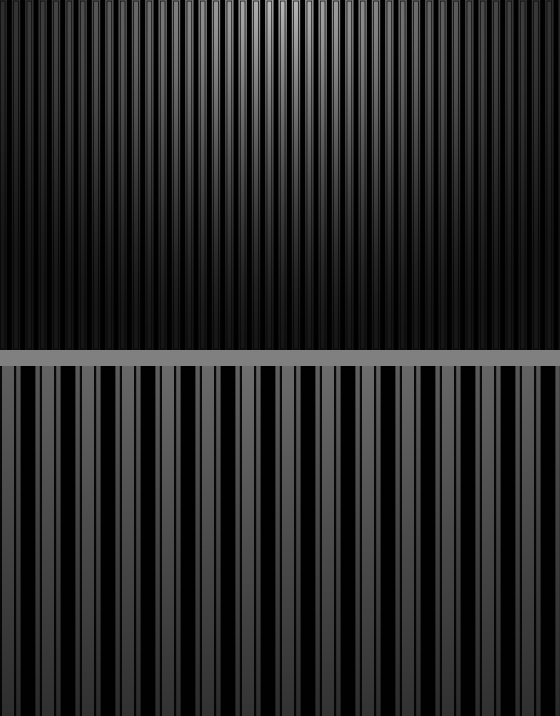
Top, the full canvas; bottom, a detail of the centre.
This texture is drawn by a Shadertoy shader. Its source:

```glsl
// Dark ribbed metal: 42 vertical bars, each with a grooved inner panel, over black.
// Box-filtered rectangles give the bars smooth edges; a radial glow from the top
// centre lights them, with a faint hash variation from bar to bar.

const float REPEATS = 42.0;          // bars across, one row down
const float BAR_CENTER = 0.2;        // all sizes below are in bar spacings
const float BAR_HALF = 0.315;
const float PANEL_HALF = 0.205;
const float GROOVE = 0.055;
const float END_INSET = 0.05;
const vec3 GAP_COLOR = vec3(0.004);
const vec3 METAL_TINT = vec3(1.0);

float hash(float n) {
    return fract(sin(n * 127.1) * 43758.5453);
}

// Share of a pixel of the given width at x that lies between lo and hi
float span(float x, float lo, float hi, float pixel) {
    float overlap = min(hi, x + 0.5 * pixel) - max(lo, x - 0.5 * pixel);
    return clamp(overlap / pixel, 0.0, 1.0);
}

// Filtered rectangle, centred in x and inset from both ends in y
float panel(vec2 p, float halfWidth, float inset, float height, float pixel) {
    return span(p.x, -halfWidth, halfWidth, pixel)
         * span(p.y, inset, height - inset, pixel);
}

// Brightness of the metal; uv runs from 0 to 1 over the canvas
float glow(vec2 uv) {
    float d = length(vec2((uv.x - 0.5) * 1.4, 1.0 - uv.y));
    return 0.085 + 0.635 * pow(max(1.0 - d, 0.0), 1.6);
}

void mainImage(out vec4 fragColor, in vec2 fragCoord) {
    vec2 uv = fragCoord / iResolution.xy;
    float pixel = REPEATS / iResolution.x;
    float height = iResolution.y * pixel;

    // Local position inside one bar
    float column = fragCoord.x * pixel - BAR_CENTER + 0.5;
    vec2 p = vec2(fract(column) - 0.5, fragCoord.y * pixel);

    // Bar body and the dark groove framing its panel
    float bar = panel(p, BAR_HALF, 0.0, height, pixel);
    float outer = panel(p, PANEL_HALF, END_INSET, height, pixel);
    float inner = panel(p, PANEL_HALF - GROOVE, END_INSET + GROOVE, height, pixel);
    float groove = outer - inner;

    // Slightly darker lips and subtle variation between bars
    float shade = mix(0.92, 1.03, inner);
    shade *= 0.98 + 0.04 * hash(floor(column));
    vec3 metal = METAL_TINT * glow(uv) * shade;

    vec3 color = mix(GAP_COLOR, metal, bar);
    color = mix(color, GAP_COLOR, groove * 0.9);
    fragColor = vec4(color, 1.0);
}
```
